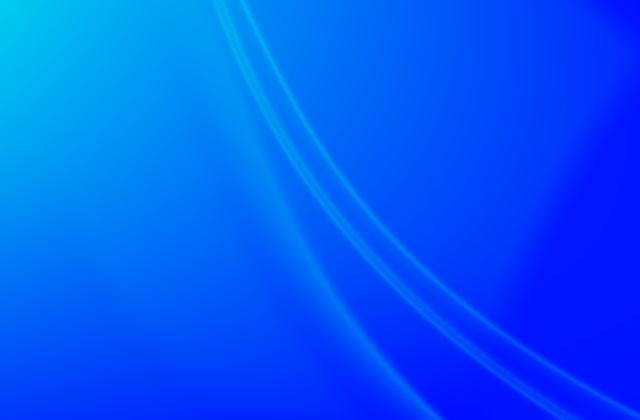
Give the GLSL for this background, as a Shadertoy shader.

```glsl
// Cyan to deep blue backdrop crossed by three glowing, curved ribbons.
// One brightness value is built from a bilinear-like gradient, soft folds
// and ridges around cubic curves, then turned into a colour by a short ramp.

// Signed distance to x = cubic(drop), in canvas widths; positive to the right.
float curveDistance(vec2 uv, vec4 k) {
    float drop = 1.0 - uv.y;
    float x = k.x + drop * (k.y + drop * (k.z + drop * k.w));
    float slope = k.y + drop * (2.0 * k.z + 3.0 * drop * k.w);
    slope *= iResolution.x / iResolution.y;
    return (uv.x - x) * inversesqrt(1.0 + slope * slope);
}

float ridge(float d, float width) {
    return exp(-d * d / (width * width));
}

// Ridge with a separate softness on each side.
float skewRidge(float d, float leftWidth, float rightWidth) {
    return ridge(d, d < 0.0 ? leftWidth : rightWidth);
}

void mainImage(out vec4 fragColor, in vec2 fragCoord) {
    vec2 uv = fragCoord / iResolution.xy;
    float drop = 1.0 - uv.y;

    // Broad gradient, brightest in the upper left
    float light = 0.25 + uv.y * (0.77 - 0.22 * uv.y) - uv.x * (0.20 + 0.46 * uv.y);

    // Signed distances to the ribbons
    float broad = curveDistance(uv, vec4(0.306, 0.286, -0.141, 0.234));
    float twin = curveDistance(uv, vec4(0.341, 0.246, 0.129, 0.176));
    float thin = curveDistance(uv, vec4(0.378, 0.315, -0.012, 0.328));

    // Shade beyond the broad ribbon, towards the bottom
    light -= 0.06 * smoothstep(-0.01, 0.02, broad) * (1.0 - smoothstep(0.0, 0.45, uv.y));

    // Faint fold in the lower left
    float fold = 0.167 / (uv.x + 0.091) - 0.273 - uv.y;
    light -= 0.035 * smoothstep(-0.03, 0.12, fold) * (1.0 - smoothstep(0.3, 0.65, uv.y));

    // Dark folds on the right side and in the upper right corner
    float sideFold = uv.x - (0.75 + uv.y * (0.13 + 0.21 * uv.y));
    light = mix(light, 0.075, 0.9 * smoothstep(-0.05, 0.035, sideFold));
    float cornerFold = uv.x + 0.75 * uv.y - 1.66;
    light = mix(light, 0.06, 0.9 * smoothstep(-0.03, 0.06, cornerFold));
    light = max(light, 0.06);

    // Broad ribbon: soft veil on the left, narrowing downwards
    float veil = mix(0.045, 0.022, drop);
    light += mix(0.025, 0.17, drop) * skewRidge(broad, veil, mix(0.022, 0.008, drop));
    light += 0.09 * drop * drop * ridge(broad, 0.006);
    light -= 0.03 * drop * ridge(broad + 0.065, 0.025);

    // Twin ribbon: a filled band with two bright rims
    light += mix(0.07, 0.13, drop) * ridge(twin, 0.011);
    light += mix(0.06, 0.12, drop) * ridge(twin + 0.006, 0.0035);
    light += mix(0.06, 0.06, drop) * ridge(twin - 0.005, 0.0035);

    // Thin ribbon: crisp line with a glow trailing to its left
    light += mix(0.10, 0.13, drop) * ridge(thin, 0.0042);
    light += mix(0.04, 0.10, drop) * skewRidge(thin, 0.016, 0.007);

    // Ramp from deep blue to cyan
    vec3 colour = vec3(0.0, light, 1.0 - 0.08 * light);
    fragColor = vec4(clamp(colour, 0.0, 1.0), 1.0);
}
```
